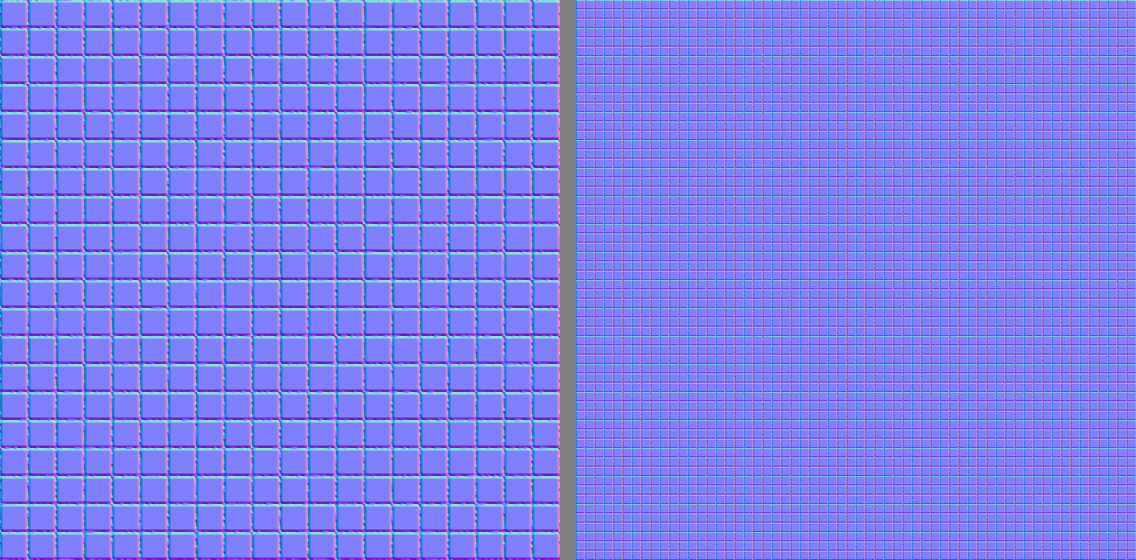
Left: one tile. Right: repeated 3 by 3.
Reproduce this texture map procedurally as a WebGL 1 fragment shader.

```glsl
precision highp float;

uniform vec2 u_resolution;

#define TILES 20.0          // repeats across and down
#define GROOVE 0.088        // half width of a groove, in tiles
#define CORNER 0.035        // corner radius of a tile
#define SLOPE 1.3           // steepness of the groove walls
#define GRAIN 9.0           // grout noise cells per tile
#define ROUGHNESS 0.11      // grout noise height
#define STEP 0.012          // offset for the height gradient
#define SAMPLES 3           // antialiasing samples per axis

float hash(vec2 p) {
  vec3 q = fract(vec3(p.xyx) * 0.1031);
  q += dot(q, q.yzx + 33.33);
  return fract((q.x + q.y) * q.z);
}

// Value noise that wraps after a whole number of cells
float wrappedNoise(vec2 p, float period) {
  vec2 cell = floor(p);
  vec2 f = fract(p);
  f = f * f * (3.0 - 2.0 * f);
  vec2 a = mod(cell, period);
  vec2 b = mod(cell + 1.0, period);
  return mix(mix(hash(a), hash(vec2(b.x, a.y)), f.x),
             mix(hash(vec2(a.x, b.y)), hash(b), f.x), f.y);
}

// Distance outside the rounded flat face of a tile
float faceDistance(vec2 p) {
  vec2 q = abs(fract(p) - 0.5) - (0.5 - GROOVE - CORNER);
  return length(max(q, 0.0)) - CORNER;
}

// Flat faces, sloping walls and rough grout along the groove centre
float height(vec2 p) {
  float depth = clamp(faceDistance(p), 0.0, GROOVE);
  float grout = smoothstep(0.2, 1.0, depth / GROOVE);
  float grain = wrappedNoise(p * GRAIN, TILES * GRAIN) - 0.5;
  return -SLOPE * depth + ROUGHNESS * grain * grout;
}

vec3 surfaceNormal(vec2 p) {
  vec2 e = vec2(STEP, 0.0);
  vec2 gradient = vec2(height(p + e.xy) - height(p - e.xy),
                       height(p + e.yx) - height(p - e.yx)) / (2.0 * STEP);
  return normalize(vec3(-gradient, 1.0));
}

void main() {
  vec3 normal = vec3(0.0);
  for (int y = 0; y < SAMPLES; y++) {
    for (int x = 0; x < SAMPLES; x++) {
      vec2 offset = (vec2(float(x), float(y)) + 0.5) / float(SAMPLES) - 0.5;
      vec2 uv = (gl_FragCoord.xy + offset) / u_resolution;
      normal += surfaceNormal(uv * TILES);
    }
  }
  normal /= float(SAMPLES * SAMPLES);

  // Encode the normal as a colour
  gl_FragColor = vec4(normal * 0.5 + 0.5, 1.0);
}
```
